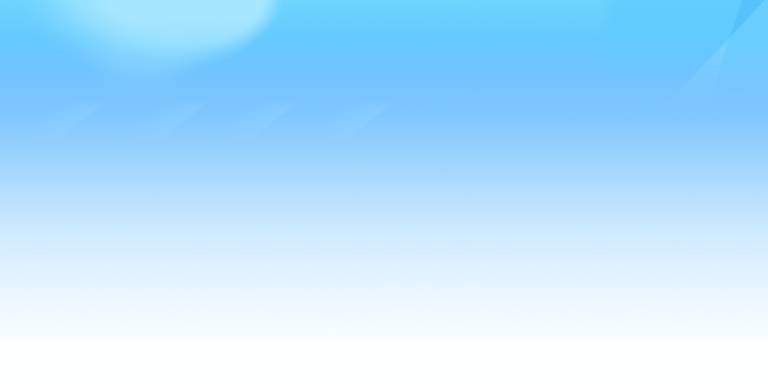
A WebGL 2 fragment shader for this background:

```glsl
#version 300 es
precision highp float;
// Soft sky backdrop: a vertical gradient from azure to white, a pale cloud glow
// at the upper left, crossing glass facets at the upper right, and a row of
// faint slanted streaks. All lengths are in canvas heights, depth runs downward.

uniform vec2 u_resolution;
out vec4 fragColor;

const float ASPECT = 2.0;
const int STOPS = 11;
const vec3 SKY[STOPS] = vec3[STOPS](
  vec3(0.43, 0.83, 1.00), vec3(0.40, 0.79, 1.00), vec3(0.45, 0.765, 1.00),
  vec3(0.50, 0.78, 0.995), vec3(0.60, 0.82, 0.99), vec3(0.71, 0.87, 0.995),
  vec3(0.805, 0.915, 0.995), vec3(0.875, 0.95, 1.00), vec3(0.94, 0.975, 1.00),
  vec3(0.98, 1.00, 1.00), vec3(1.00, 1.00, 1.00));

const vec3 GLOW_COLOR = vec3(0.66, 0.905, 1.0);
const vec2 GLOW_CENTER = vec2(0.43, -0.01);
const vec2 GLOW_RADIUS = vec2(0.29, 0.175);
const vec3 DEEP_COLOR = vec3(0.36, 0.79, 1.0);
const vec3 FACET_LIGHT = vec3(0.56, 0.86, 1.0);
const vec3 FACET_DARK = vec3(0.29, 0.73, 0.98);
const int STREAKS = 4;
const float STREAK_GAIN = 0.022;

float hash(vec2 p) {
  vec3 q = fract(vec3(p.xyx) * 0.1031);
  q += dot(q, q.yzx + 33.33);
  return fract((q.x + q.y) * q.z);
}

vec3 skyGradient(float depth) {
  float s = clamp(depth, 0.0, 1.0) * float(STOPS - 1);
  int i = min(int(s), STOPS - 2);
  return mix(SKY[i], SKY[i + 1], s - float(i));
}

// Ellipse with a crisp right rim and a wide, hazy left and lower rim
float cloudGlow(vec2 p) {
  vec2 d = (p - GLOW_CENTER) / GLOW_RADIUS;
  float r = length(d);
  float side = smoothstep(-0.6, 1.0, d.x);
  float softness = mix(0.6, 0.14, side);
  float body = 1.0 - smoothstep(1.0 - softness, 1.0 + softness * 0.6, r);
  return body * mix(1.0, 0.6, smoothstep(0.0, 0.2, p.y));
}

// Slanted wedges: crisp on the leading diagonal, fading behind it
float streaks(vec2 p) {
  float sum = 0.0;
  for (int i = 0; i < STREAKS; i++) {
    float k = float(i);
    float tip = 0.27 + 0.25 * k + 0.06 * (hash(vec2(k, 7.0)) - 0.5);
    float behind = tip - (p.y - 0.265) * 1.25 - p.x;
    float wedge = smoothstep(-0.008, 0.008, behind) * (1.0 - smoothstep(0.0, 0.13, behind));
    float span = smoothstep(0.255, 0.285, p.y) * (1.0 - smoothstep(0.29, 0.39, p.y));
    sum += wedge * span;
  }
  return sum;
}

void main() {
  vec2 uv = gl_FragCoord.xy / u_resolution;
  vec2 p = vec2(uv.x * ASPECT, 1.0 - uv.y);
  float edge = 1.5 / u_resolution.y;
  vec3 color = skyGradient(p.y);

  // Deeper blue region at the right
  float deep = smoothstep(1.55, 1.62, p.x + 0.1 * p.y) * (1.0 - smoothstep(0.04, 0.22, p.y));
  color = mix(color, DEEP_COLOR, 0.65 * deep);

  // Haze hanging under the cloud, then the cloud itself
  vec2 haze = (p - vec2(0.37, 0.14)) / vec2(0.17, 0.13);
  color = mix(color, GLOW_COLOR, 0.16 * (1.0 - smoothstep(0.3, 1.0, length(haze))));
  color = mix(color, GLOW_COLOR, cloudGlow(p));

  // Two crossing lines bound a dark facet above and a light facet below
  float steep = p.x - (1.932 - 0.32 * p.y);
  float shallow = p.x - (1.992 - 0.94 * p.y);
  float rightOfSteep = smoothstep(-edge, edge, steep);
  float rightOfShallow = smoothstep(-edge, edge, shallow);
  float dark = rightOfSteep * (1.0 - rightOfShallow);
  float light = rightOfShallow * (1.0 - rightOfSteep);
  float fade = 1.0 - smoothstep(0.08, 0.31, p.y);
  color = mix(color, FACET_DARK, 0.55 * dark * fade);
  color = mix(color, FACET_LIGHT, 0.5 * light * fade);
  color = mix(color, FACET_LIGHT, 0.2 * rightOfShallow * rightOfSteep * fade);

  color += STREAK_GAIN * streaks(p);

  // Dither hides banding in the long gradient
  color += (hash(gl_FragCoord.xy) - 0.5) / 255.0;
  fragColor = vec4(clamp(color, 0.0, 1.0), 1.0);
}
```
